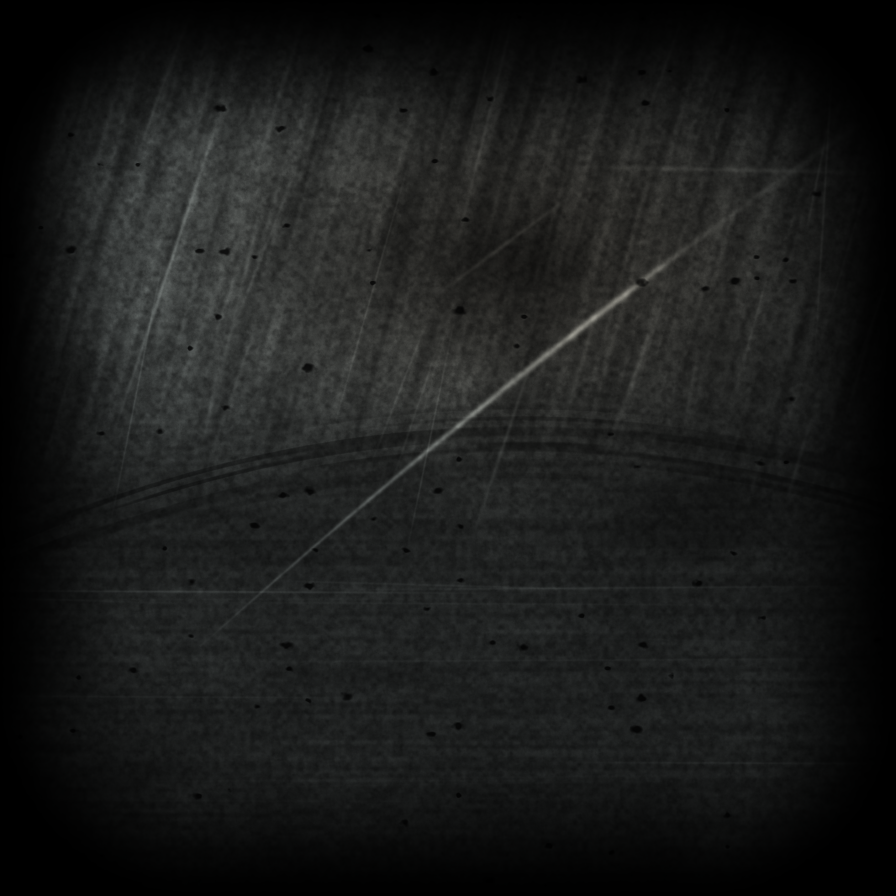
Reproduce this texture procedurally as a three.js fragment shader.

```glsl
// Dark scratched metal plate with soft light patches, brushed grain and a black vignette.
#define BASE_LIGHT 0.112
#define GRAIN 0.42
#define STREAKS 0.75
#define SCRATCH_COUNT 80
#define SCRATCH_GAIN 0.075
#define LINE_COUNT 16
#define LINE_GAIN 0.040
#define SPECK_CELLS 30.0
#define SPECK_CHANCE 0.13
#define VIGNETTE_SOFTNESS 0.17

varying vec2 vUv;

float hash(vec2 p) {
  vec3 q = fract(vec3(p.xyx) * 0.1031);
  q += dot(q, q.yzx + 33.33);
  return fract((q.x + q.y) * q.z);
}

float noise(vec2 p) {
  vec2 i = floor(p), f = fract(p);
  f = f * f * (3.0 - 2.0 * f);
  return mix(mix(hash(i), hash(i + vec2(1.0, 0.0)), f.x),
             mix(hash(i + vec2(0.0, 1.0)), hash(i + 1.0), f.x), f.y);
}

float fbm(vec2 p) {
  float sum = 0.0, gain = 0.5;
  for (int i = 0; i < 4; i++) {
    sum += gain * noise(p);
    p = mat2(1.6, 1.2, -1.2, 1.6) * p + 7.3;
    gain *= 0.5;
  }
  return sum / 0.9375;
}

// Soft elliptical patch of light or shade
float patchAt(vec2 p, vec2 center, vec2 radius) {
  vec2 d = (p - center) / radius;
  return exp(-dot(d, d));
}

// Thin line from a to b that fades at both ends
float scratch(vec2 p, vec2 a, vec2 b, float width) {
  vec2 d = b - a, q = p - a;
  float along = dot(q, d) / dot(d, d);
  float off = (q.x * d.y - q.y * d.x) / (length(d) * width);
  return exp(-off * off) * clamp(4.0 * along * (1.0 - along), 0.0, 1.0);
}

float plateLight(vec2 p) {
  float light = BASE_LIGHT;
  light += 0.110 * patchAt(p, vec2(0.19, 0.73), vec2(0.19, 0.22));
  light += 0.050 * patchAt(p, vec2(0.10, 0.65), vec2(0.07, 0.06));
  light += 0.058 * patchAt(p, vec2(0.50, 0.68), vec2(0.45, 0.24));
  light += 0.060 * patchAt(p, vec2(0.50, 0.57), vec2(0.045, 0.035));
  light += 0.040 * patchAt(p, vec2(0.86, 0.68), vec2(0.13, 0.16));
  light -= 0.060 * patchAt(p, vec2(0.57, 0.71), vec2(0.09, 0.06));
  light -= 0.050 * patchAt(p, vec2(0.78, 0.43), vec2(0.13, 0.06));
  light -= 0.025 * patchAt(p, vec2(0.65, 0.92), vec2(0.25, 0.08));
  return light;
}

// Steep scattered scratches over the upper half
float steepScratches(vec2 p) {
  float sum = 0.0;
  for (int i = 0; i < SCRATCH_COUNT; i++) {
    float k = float(i);
    vec2 mid = vec2(hash(vec2(k, 1.7)), mix(0.48, 0.95, hash(vec2(k, 5.1))));
    float lean = mix(0.18, 0.40, hash(vec2(k, 9.3)));
    vec2 arm = vec2(lean, 1.0) * mix(0.04, 0.17, hash(vec2(k, 13.9)));
    float strength = hash(vec2(k, 21.2));
    sum += strength * strength * scratch(p, mid - arm, mid + arm, mix(0.0012, 0.0032, hash(vec2(k, 27.4))));
  }
  return sum;
}

// Nearly level hairlines over the lower half
float levelLines(vec2 p) {
  float sum = 0.0;
  for (int i = 0; i < LINE_COUNT; i++) {
    float k = float(i);
    vec2 mid = vec2(hash(vec2(k, 41.3)), mix(0.08, 0.36, hash(vec2(k, 47.7))));
    vec2 arm = vec2(mix(0.15, 0.45, hash(vec2(k, 53.1))), 0.012 * (hash(vec2(k, 59.9)) - 0.5));
    sum += hash(vec2(k, 61.7)) * scratch(p, mid - arm, mid + arm, 0.0013);
  }
  return sum;
}

// Long bowed gash rising to the right
float gash(vec2 p) {
  float x = p.x - 0.456;
  float off = (p.y - 0.479 - 0.83 * x + 0.14 * x * x) * 0.77;
  float width = mix(0.0016, 0.0036, smoothstep(0.25, 0.65, p.x));
  float strength = smoothstep(0.19, 0.66, p.x) * (1.0 - smoothstep(0.67, 0.80, p.x));
  strength += 0.22 * smoothstep(0.20, 0.30, p.x) * (1.0 - smoothstep(0.88, 1.0, p.x));
  return strength * exp(-off * off / (width * width)) * (0.75 + 0.5 * noise(p * 130.0));
}

// Dark pits, one candidate in each cell
float specks(vec2 p) {
  vec2 cell = floor(p * SPECK_CELLS), q = fract(p * SPECK_CELLS);
  vec2 center = 0.3 + 0.4 * vec2(hash(cell + 3.0), hash(cell + 71.0));
  float size = mix(0.05, 0.17, pow(hash(cell + 19.0), 3.0));
  float d = length((q - center) * vec2(0.8, 1.2)) + 0.10 * (noise(p * 260.0) - 0.5);
  return step(hash(cell + 37.0), SPECK_CHANCE) * (1.0 - smoothstep(size * 0.4, size + 0.06, d));
}

void main() {
  vec2 p = vUv;
  float upper = smoothstep(0.38, 0.62, p.y);
  // Brushed surface: steep above, level below
  vec2 brushed = vec2(p.x - 0.28 * p.y, p.y);
  float steep = 0.6 * noise(brushed * vec2(75.0, 3.5)) + 0.4 * noise(brushed * vec2(190.0, 8.0));
  float level = noise(p * vec2(5.0, 210.0));
  float light = plateLight(p) * (0.72 + 0.56 * fbm(p * 7.0));
  light *= 1.0 + STREAKS * mix(0.35 * (level - 0.5), steep - 0.5, upper);
  // Bowed dark scuffs across the middle
  float bow = p.y - 0.51 + 0.38 * (p.x - 0.58) * (p.x - 0.58);
  float scuff = smoothstep(0.5, 0.85, noise(vec2(p.x * 5.0, bow * 170.0)));
  light *= 1.0 - 0.38 * scuff * exp(-bow * bow / 0.0014);
  light *= 1.0 + GRAIN * (fbm(p * 170.0) - 0.5) * 1.8;
  // Scattered and leading marks
  light += SCRATCH_GAIN * steepScratches(p) + LINE_GAIN * levelLines(p);
  light += 0.14 * scratch(p, vec2(0.125, 0.51), vec2(0.248, 0.88), 0.0022);
  light += 0.07 * scratch(p, vec2(0.48, 0.665), vec2(0.64, 0.784), 0.0025);
  light += 0.08 * scratch(p, vec2(0.909, 0.59), vec2(0.929, 0.93), 0.0016);
  light += 0.06 * scratch(p, vec2(0.64, 0.814), vec2(1.02, 0.806), 0.0028);
  light += 0.07 * scratch(p, vec2(-0.1, 0.341), vec2(0.56, 0.338), 0.0014);
  light += 0.27 * gash(p);
  light *= 1.0 - 0.8 * specks(p);
  // Rounded vignette
  vec2 corner = abs(p - 0.5) - 0.28;
  float inset = 0.22 - length(max(corner, 0.0)) - min(max(corner.x, corner.y), 0.0);
  light *= smoothstep(-0.01, VIGNETTE_SOFTNESS, inset);
  // Cool steel with a warmer centre right
  float warmth = patchAt(p, vec2(0.62, 0.72), vec2(0.32, 0.22));
  vec3 tint = mix(vec3(0.95, 1.01, 1.0), vec3(1.02, 1.0, 0.93), warmth);
  gl_FragColor = vec4(max(light, 0.0) * tint, 1.0);
}
```
